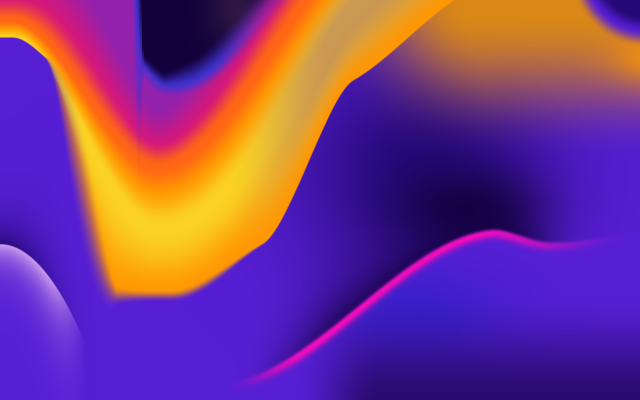
Reproduce this background procedurally as a Shadertoy shader.

```glsl
// Flowing silk-like folds: a glowing U-shaped band over violet, a neon ridge and a pale crest.
// Each fold is a height curve made of smooth steps; colours follow the distance to the curves.
// The canvas is 480 units tall; depth is measured downward from its top edge.

const float CANVAS_HEIGHT = 480.0;
const vec3 VIOLET  = vec3(0.34, 0.12, 0.83);
const vec3 INDIGO  = vec3(0.14, 0.03, 0.46);
const vec3 NIGHT   = vec3(0.07, 0.00, 0.23);
const vec3 BLUE    = vec3(0.25, 0.20, 0.82);
const vec3 PURPLE  = vec3(0.58, 0.13, 0.67);
const vec3 MAGENTA = vec3(0.83, 0.09, 0.48);
const vec3 EMBER   = vec3(1.00, 0.40, 0.08);
const vec3 ORANGE  = vec3(1.00, 0.59, 0.01);
const vec3 YELLOW  = vec3(0.98, 0.82, 0.14);
const vec3 TAN     = vec3(0.76, 0.56, 0.36);
const vec3 AMBER   = vec3(0.85, 0.53, 0.09);
const vec3 NEON    = vec3(0.97, 0.04, 0.72);
const vec3 LILAC   = vec3(0.80, 0.62, 0.93);

float ramp(float a, float b, float x) { return smoothstep(a, b, x); }

// Soft elliptical spot
float spot(vec2 p, vec2 center, vec2 size) {
    vec2 q = (p - center) / size;
    return exp(-dot(q, q));
}

// Approximate signed distance below a curve, corrected for its slope
float below(float depth, float curve) {
    float slope = dFdx(curve) * iResolution.y / CANVAS_HEIGHT;
    return (depth - curve) * inversesqrt(1.0 + slope * slope);
}

// Fold curves: depth as a function of x
float outerEdge(float x) {
    return 45.0 + 45.0 * ramp(15.0, 90.0, x) + 265.0 * ramp(55.0, 142.0, x)
         - 75.0 * ramp(205.0, 355.0, x) - 170.0 * ramp(315.0, 425.0, x)
         - 130.0 * ramp(380.0, 600.0, x);
}
float creaseLine(float x) {
    return 45.0 + 225.0 * ramp(15.0, 188.0, x) - 350.0 * ramp(195.0, 530.0, x);
}
float emberLine(float x) {
    return 25.0 + 175.0 * ramp(15.0, 190.0, x) - 290.0 * ramp(190.0, 470.0, x);
}
float hollowEdge(float x) {
    return -60.0 + 130.0 * ramp(158.0, 172.0, x) + 33.0 * ramp(160.0, 200.0, x)
         - 190.0 * ramp(210.0, 440.0, x);
}
float ridgeLine(float x) {
    return 460.0 - 184.0 * ramp(260.0, 600.0, x) + 15.0 * ramp(590.0, 660.0, x)
         - 17.0 * ramp(670.0, 800.0, x);
}

// Violet ground with shadows, and the amber haze at the upper right
vec3 groundColor(vec2 p) {
    vec3 color = mix(VIOLET, INDIGO, 0.95 * spot(p, vec2(505.0, 195.0), vec2(150.0, 130.0)));
    color = mix(color, NIGHT, 0.85 * spot(p, vec2(560.0, 250.0), vec2(85.0, 48.0)));
    float haze = ramp(400.0, 590.0, p.x + 0.35 * (100.0 - p.y)) * (1.0 - ramp(15.0, 190.0, p.y));
    color = mix(color, AMBER, haze);
    // Rounded violet fold in the corner, rimmed with orange
    float corner = length((p - vec2(775.0, -40.0)) / vec2(0.95, 1.0)) - 88.0;
    color = mix(color, ORANGE, 0.75 * spot(p, vec2(785.0, 70.0), vec2(50.0, 30.0)));
    vec3 fold = mix(INDIGO, VIOLET, ramp(-30.0, -8.0, corner));
    return mix(fold, color, ramp(-12.0, 9.0, corner));
}

// Neon ridge and the slope beneath it
vec3 addRidge(vec3 color, vec2 p, float pixel) {
    float d = below(p.y, ridgeLine(p.x));
    float reach = ramp(280.0, 420.0, p.x) * (1.0 - ramp(600.0, 700.0, p.x));
    color = mix(color, NIGHT, 0.8 * reach * exp(-max(-d, 0.0) / 38.0));
    vec3 slope = mix(VIOLET, vec3(0.22, 0.12, 0.79), spot(p, vec2(500.0, 375.0), vec2(110.0, 55.0)));
    float dusk = ramp(350.0, 460.0, p.x) * ramp(350.0, 490.0, p.y);
    slope = mix(slope, vec3(0.15, 0.04, 0.42), dusk);
    color = mix(color, slope, ramp(-2.0 - pixel, 2.0 + pixel, d));
    float glow = ramp(270.0, 370.0, p.x) * (1.0 - ramp(560.0, 760.0, p.x));
    float width = d < 3.0 ? 3.5 : 6.5;
    return mix(color, NEON, glow * exp(-pow((d - 3.0) / width, 2.0)));
}

// Pale crest at the lower left
vec3 addCrest(vec3 color, vec2 p, float pixel) {
    float d = below(p.y, 293.0 + 120.0 * pow(p.x / 103.0, 2.0));
    float reach = 1.0 - ramp(55.0, 106.0, p.x);
    float shade = exp(-max(-d, 0.0) / 28.0) * (1.0 - ramp(0.0, 120.0, p.x));
    color = mix(color, INDIGO, 0.9 * shade);
    vec3 crest = mix(VIOLET, LILAC, reach * exp(-max(d, 0.0) / 21.0));
    return mix(color, crest, ramp(-pixel, pixel, d) * (1.0 - ramp(98.0, 106.0, p.x)));
}

// Glowing band, from purple inside to gold outside
vec3 bandColor(vec2 p) {
    float ember = emberLine(p.x), crease = creaseLine(p.x), outer = outerEdge(p.x);
    float above = -below(p.y, ember);
    float inner = clamp((p.y - ember) / (crease - ember), 0.0, 1.0);
    float outward = clamp((p.y - crease) / max(outer - crease, 4.0), 0.0, 1.0);
    vec3 color = mix(EMBER, MAGENTA, ramp(0.0, 30.0, above));
    color = mix(color, PURPLE, ramp(22.0, 72.0, above));
    color = mix(color, ORANGE, ramp(0.0, 0.5, inner));
    color = mix(color, YELLOW, ramp(0.35, 1.0, inner));
    color = mix(color, ORANGE, ramp(0.1, 1.0, outward));
    float sheen = ramp(270.0, 400.0, p.x) * ramp(0.3, 1.0, inner) * (1.0 - ramp(0.3, 1.0, outward));
    color = mix(color, TAN, 0.85 * sheen);
    // Dark hollow with a blue rim
    float hollow = -below(p.y, hollowEdge(p.x));
    float fade = ramp(175.0, 225.0, p.x);
    color = mix(color, BLUE, ramp(-14.0, 3.0, hollow) * (1.0 - 0.7 * ramp(250.0, 325.0, p.x)));
    vec3 depths = mix(NIGHT, vec3(0.18, 0.09, 0.26), spot(p, vec2(285.0, 10.0), vec2(35.0, 45.0)));
    return mix(color, depths, ramp(-3.0, mix(9.0, 28.0, fade), hollow));
}

void mainImage(out vec4 fragColor, in vec2 fragCoord) {
    float pixel = CANVAS_HEIGHT / iResolution.y;
    vec2 p = vec2(fragCoord.x, iResolution.y - fragCoord.y) * pixel;
    vec3 color = addCrest(addRidge(groundColor(p), p, pixel), p, pixel);
    // The band edge is crisp on the right and blurred along the left and bottom
    float blur = pixel + 15.0 * ramp(50.0, 95.0, p.x) * (1.0 - 0.6 * ramp(100.0, 180.0, p.x))
               * (1.0 - ramp(220.0, 335.0, p.x));
    float inside = -below(p.y, outerEdge(p.x));
    color = mix(color, bandColor(p), ramp(-blur, blur, inside));
    fragColor = vec4(color, 1.0);
}
```
